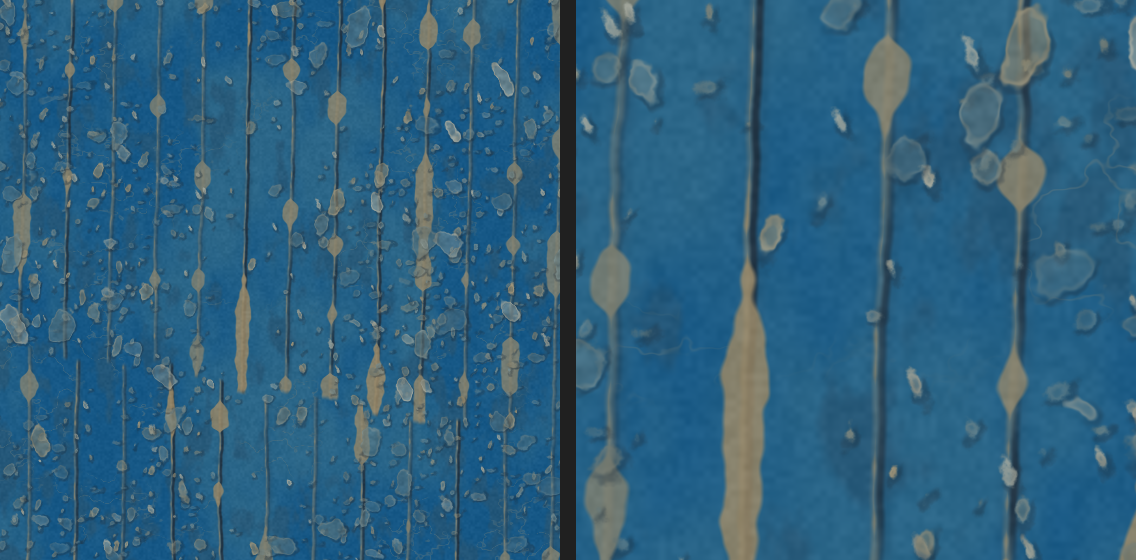
Left, the full canvas; right, a detail of the centre.
Write a WebGL 1 fragment shader that draws this texture.

```glsl
precision highp float;
// Weathered blue painted boards with vertical grooves and flaked, chipped paint.
uniform vec2 u_resolution;

const vec3 DEEP_BLUE = vec3(0.085, 0.343, 0.525);
const vec3 LIGHT_BLUE = vec3(0.170, 0.402, 0.535);
const vec3 DULL_BLUE = vec3(0.150, 0.335, 0.455);
const vec3 GROOVE_DARK = vec3(0.13, 0.20, 0.26);
const vec3 WORN_GREY = vec3(0.36, 0.46, 0.49);
const vec3 BARE_TAN = vec3(0.62, 0.54, 0.40);
const vec3 PALE_PRIMER = vec3(0.64, 0.64, 0.59);
const float UPPER_PITCH = 0.0797;
const float LOWER_PITCH = 0.0850;
const float GROOVE_WIDTH = 0.0027;
const float SOFTNESS = 0.0018;
const float GRAIN = 0.055;

float hash(vec2 p) {
  vec3 q = fract(p.xyx * 0.1031);
  q += dot(q, q.yzx + 33.33);
  return fract((q.x + q.y) * q.z);
}

vec2 hash2(vec2 p) {
  return vec2(hash(p + 11.7), hash(p + 83.1));
}

float noise(vec2 p) {
  vec2 i = floor(p), f = fract(p);
  f = f * f * (3.0 - 2.0 * f);
  return mix(mix(hash(i), hash(i + vec2(1, 0)), f.x),
             mix(hash(i + vec2(0, 1)), hash(i + 1.0), f.x), f.y);
}

float fbm(vec2 p) {
  float sum = 0.0, amp = 0.53;
  for (int i = 0; i < 4; i++) {
    sum += amp * noise(p);
    p = p * 2.03 + 17.3;
    amp *= 0.5;
  }
  return sum;
}

// Blue paint: broad fading, brushed mottling and dull patches.
vec3 paint(vec2 p) {
  float fade = fbm(p * vec2(7.0, 4.0) + 5.0) + 0.16 * (p.y - 0.5);
  vec3 col = mix(DEEP_BLUE, LIGHT_BLUE, smoothstep(0.40, 0.70, fade));
  float dull = fbm(p * vec2(26.0, 15.0) + 40.0);
  return mix(col, DULL_BLUE, 0.75 * smoothstep(0.54, 0.72, dull));
}

// One row of grooves: dark core, worn left lip and bare wood beside it.
vec3 addGrooves(vec3 col, vec2 p, float pitch, float phase, float slant, float row, float mask) {
  float x = p.x - phase + slant * (1.0 - p.y);
  float id = floor(x / pitch + 0.5);
  float wobble = (noise(vec2(p.y * 9.0, id + row)) - 0.5) * 0.005
               + (noise(vec2(p.y * 70.0, id + row)) - 0.5) * 0.0018;
  float d = x - id * pitch + wobble;
  float depth = hash(vec2(id, row + 3.0));
  float wear = noise(vec2(p.y * 16.0, id * 7.0 + row));
  float lip = smoothstep(GROOVE_WIDTH + SOFTNESS, GROOVE_WIDTH - SOFTNESS, abs(d + 0.0022));
  float core = smoothstep(GROOVE_WIDTH + SOFTNESS, GROOVE_WIDTH - SOFTNESS, abs(d - 0.0008) + 0.0005);
  float shade = smoothstep(0.012, 0.0, abs(d));
  col = mix(col, DULL_BLUE, 0.5 * shade * mask);
  col = mix(col, mix(WORN_GREY, BARE_TAN, 0.45 * wear), lip * mask * mix(0.35, 0.85, wear));
  float coreAmount = mix(0.25, 0.95, smoothstep(0.2, 0.7, depth + 0.5 * (0.5 - wear)));
  col = mix(col, GROOVE_DARK, core * mask * coreAmount);
  float bareWidth = 0.016 * smoothstep(0.66, 0.95, wear) + 0.004 * (noise(p * 90.0) - 0.6);
  float bare = smoothstep(SOFTNESS, -SOFTNESS, abs(d + 0.003) - bareWidth);
  return mix(col, mix(WORN_GREY, BARE_TAN, 0.5 + 0.5 * depth), 0.85 * bare * mask);
}

// Scattered flakes, one candidate per cell, each with a pale rim and a shadow.
vec3 addChips(vec3 col, vec2 p, float cell, float share, float seed) {
  vec2 home = floor(p / cell);
  float ragged = (fbm(p / cell * 2.6 + seed) - 0.5) * 0.46;
  for (int j = -1; j <= 1; j++) {
    for (int i = -1; i <= 1; i++) {
      vec2 id = home + vec2(i, j);
      vec2 place = hash2(id + seed), kind = hash2(id + seed + 57.0);
      vec2 look = hash2(id + seed + 131.0);
      vec2 centre = (id + 0.1 + 0.8 * place) * cell;
      float cluster = smoothstep(0.25, 0.72, noise(centre * 6.5 + 3.0));
      float present = step(kind.x, share * (0.3 + 1.4 * cluster));
      vec2 d = (p - centre) / cell;
      d.x += d.y * (look.y - 0.5) * 0.8;
      float aspect = mix(0.65, 1.5, look.x);
      float radius = mix(0.11, 0.29, kind.y * kind.y);
      float edge = (length(d * vec2(aspect, 1.0 / aspect)) - radius + ragged) * cell;
      float cover = smoothstep(SOFTNESS, -SOFTNESS, edge) * present;
      float shadow = smoothstep(0.005, 0.0, abs(edge - 0.002)) * smoothstep(-0.1, 0.2, d.x - d.y);
      float rim = smoothstep(0.0035, 0.0, abs(edge + 0.002));
      vec3 tone = mix(WORN_GREY, BARE_TAN, smoothstep(0.45, 1.0, place.x) * 0.9);
      tone = mix(tone, PALE_PRIMER, 0.65 * step(0.78, look.y) + 0.2 * rim);
      tone *= 0.86 + 0.28 * noise(p * 110.0 + seed);
      float opacity = mix(0.35, 0.92, look.x) * mix(0.72, 1.0, rim);
      col = mix(col, GROOVE_DARK, 0.38 * shadow * present);
      col = mix(col, tone, cover * opacity);
    }
  }
  return col;
}

void main() {
  vec2 p = gl_FragCoord.xy / u_resolution;
  vec3 col = paint(p);

  // Thin lifted edges and scuffs.
  float contour = abs(fbm(p * vec2(24.0, 32.0) + 9.0) - 0.5);
  float scuffed = smoothstep(0.54, 0.74, noise(p * 11.0 + 21.0));
  col = mix(col, WORN_GREY, 0.45 * scuffed * smoothstep(0.028, 0.0, contour));

  // Upper and lower boards meet along a sloping, uneven joint.
  float board = floor((p.x - 0.01) / UPPER_PITCH);
  float joint = 0.385 - 0.17 * p.x + 0.035 * (hash(vec2(board, 9.0)) - 0.5);
  float upper = smoothstep(joint - 0.006, joint + 0.006, p.y);
  col = addGrooves(col, p, UPPER_PITCH, 0.050, 0.020, 2.0, upper);
  col = addGrooves(col, p, LOWER_PITCH, 0.055, 0.002, 31.0, 1.0 - upper);

  col = addChips(col, p, 0.021, 0.24, 7.0);
  col = addChips(col, p, 0.046, 0.36, 211.0);
  col = addChips(col, p, 0.088, 0.34, 419.0);

  // Fine surface grain.
  float grain = 0.6 * noise(p * 260.0) + 0.4 * noise(p * 120.0 + 50.0) - 0.5;
  gl_FragColor = vec4(col + GRAIN * grain, 1.0);
}
```
